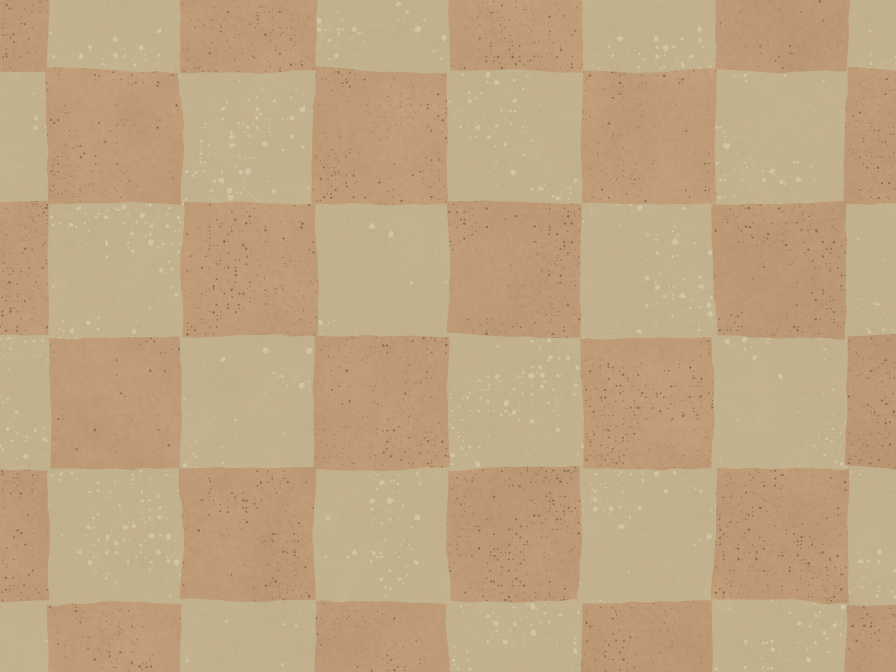
A Shadertoy shader for this pattern:

```glsl
// Hand-cut checkerboard of clay tiles on a sand ground, a tile being 0.198 of the height.
// Each clay tile is a box whose sides wander with noise; jittered grids scatter
// clustered pale chips on the sand and fine dark specks on the clay.

float hash(vec2 p) {
    vec3 q = fract(vec3(p.xyx) * 0.1031);
    q += dot(q, q.yzx + 33.33);
    return fract((q.x + q.y) * q.z);
}

float noise(vec2 p) {
    vec2 i = floor(p), f = fract(p);
    f = f * f * (3.0 - 2.0 * f);
    return mix(mix(hash(i), hash(i + vec2(1, 0)), f.x),
               mix(hash(i + vec2(0, 1)), hash(i + vec2(1, 1)), f.x), f.y);
}

// Sideways drift of one tile side, along its length
float wander(float along, float seed) {
    return 0.055 * (noise(vec2(along * 2.2, seed)) - 0.5)
         + 0.016 * (noise(vec2(along * 9.0, seed + 40.0)) - 0.5);
}

// Signed distance to a tile with four independently wandering sides
float tileDistance(vec2 q, vec2 tile) {
    float seed = 200.0 * hash(tile + 71.0);
    float sideX = wander(q.y + 5.0, seed + 7.0 * step(0.0, q.x));
    float sideY = wander(q.x + 5.0, seed + 7.0 * step(0.0, q.y) + 19.0);
    return max(abs(q.x) - 0.5 - sideX, abs(q.y) - 0.5 - sideY);
}

// Irregular dots on a jittered grid, gathered into patches
float specks(vec2 p, float scale, float density, float seed, float px) {
    vec2 g = p * scale, cell = floor(g);
    vec2 key = cell + seed;
    vec2 jitter = 0.35 + 0.3 * vec2(hash(key + 3.7), hash(key + 9.1));
    float patchy = smoothstep(0.42, 0.8, noise((cell + 0.5) / scale * 2.4 + seed));
    float present = step(hash(key), density * (0.08 + patchy));
    float size = hash(key + 17.3);
    float radius = mix(0.12, 0.34, size * size);
    float ragged = 0.2 * (noise(g * 4.0 + seed) - 0.5);
    float d = length(g - cell - jitter) - radius + ragged;
    return present * clamp(0.5 - d / (scale * px), 0.0, 1.0);
}

void mainImage(out vec4 fragColor, in vec2 fragCoord) {
    float px = 1.0 / (0.198 * iResolution.y);
    vec2 p = (fragCoord - 0.5 * iResolution.xy) * px;

    // Clay coverage and the tone of the covering tile
    float clayCover = 0.0, tone = 0.5;
    for (int y = -1; y <= 1; y++)
    for (int x = -1; x <= 1; x++) {
        vec2 tile = floor(p) + vec2(x, y);
        if (mod(tile.x + tile.y, 2.0) > 0.5) continue;
        float cover = clamp(0.5 - tileDistance(p - tile - 0.5, tile) / px, 0.0, 1.0);
        clayCover = max(clayCover, cover);
        tone = mix(tone, hash(tile + 23.0), cover);
    }

    // Soft blotches and paper grain
    float blotch = noise(p * 3.0 + 50.0) + 0.5 * noise(p * 8.0 + 90.0) - 0.75;
    float grain = noise(p * 42.0 + 300.0) - 0.5;

    // Sand with large and small pale chips
    vec3 sand = vec3(0.76, 0.695, 0.55) + 0.008 * blotch + 0.012 * grain;
    float chips = max(specks(p, 15.0, 0.2, 110.0, px),
                      specks(p, 31.0, 0.12, 110.0, px));
    sand = mix(sand, vec3(0.84, 0.79, 0.67), 0.8 * chips);

    // Clay with uneven tone and fine dark specks
    vec3 clay = vec3(0.743, 0.604, 0.46) + 0.018 * (tone - 0.5)
              + 0.02 * blotch + 0.022 * grain;
    float pits = max(specks(p, 36.0, 0.17, 230.0, px),
                     0.6 * specks(p, 52.0, 0.12, 410.0, px));
    clay = mix(clay, vec3(0.47, 0.37, 0.24), 0.7 * pits);

    fragColor = vec4(mix(sand, clay, clayCover), 1.0);
}
```
